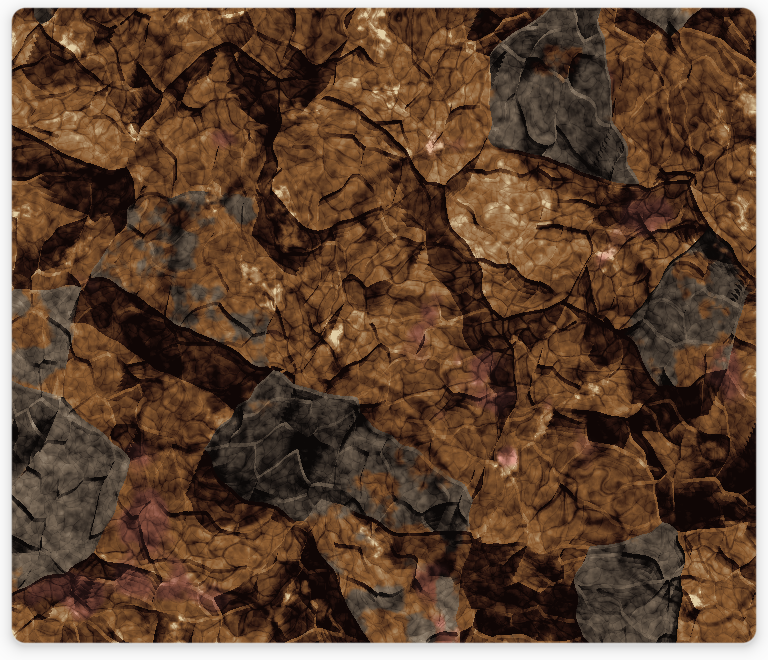
Reproduce this texture procedurally as a Shadertoy shader.

```glsl
const vec3 SOOT  = vec3(0.06, 0.025, 0.02);
const vec3 UMBER = vec3(0.15, 0.07, 0.05);
const vec3 BROWN = vec3(0.29, 0.17, 0.10);
const vec3 RUST  = vec3(0.42, 0.27, 0.15);
const vec3 OCHRE = vec3(0.55, 0.36, 0.19);
const vec3 SAND  = vec3(0.64, 0.50, 0.35);
const vec3 CREAM = vec3(0.88, 0.80, 0.64);
const vec3 PLUM  = vec3(0.37, 0.20, 0.20);
const vec3 PAGE  = vec3(0.99);
const vec2 LIGHT = vec2(0.39, 0.92);

float sat(float x) { return clamp(x, 0.0, 1.0); }

float hash(vec2 p) {
    return fract(sin(dot(p, vec2(127.1, 311.7))) * 43758.5);
}

float noise(vec2 p) {
    vec2 i = floor(p), f = fract(p);
    f = f * f * (3.0 - 2.0 * f);
    return mix(mix(hash(i), hash(i + vec2(1, 0)), f.x),
               mix(hash(i + vec2(0, 1)), hash(i + vec2(1, 1)), f.x), f.y);
}

float fbm(vec2 p) {
    float sum = 0.0, amp = 0.53;
    for (int i = 0; i < 4; i++) {
        sum += amp * noise(p);
        p = mat2(1.6, 1.2, -1.2, 1.6) * p + 5.3;
        amp *= 0.5;
    }
    return sum;
}

vec2 wobble(vec2 p) {
    return vec2(noise(p), noise(p + 31.7)) - 0.5;
}

// Voronoi: xy = offset from the seed, z = distance to the border, w = cell id
vec4 cells(vec2 p) {
    vec2 base = floor(p), offset = vec2(0), owner = base;
    float near = 9.0, next = 9.0;
    for (int y = -1; y <= 1; y++)
    for (int x = -1; x <= 1; x++) {
        vec2 c = base + vec2(x, y);
        vec2 d = p - c - vec2(hash(c), hash(c + 57.3));
        float r = length(d);
        if (r < near) { next = near; near = r; offset = d; owner = c; }
        else next = min(next, r);
    }
    return vec4(offset, next - near, hash(owner + 13.9));
}

vec2 fracture(vec2 p) {
    return p + 0.07 * wobble(p * 7.0) + 0.018 * wobble(p * 32.0);
}

// Height of one tilted, broken-off block
float block(vec4 c, float tilt) {
    float a = 43.0 * c.w;
    return c.w + tilt * dot(c.xy, vec2(cos(a), sin(a)));
}

float relief(vec2 p) {
    vec2 q = fracture(p);
    return 0.085 * block(cells(q * 5.5), 1.3)
         + 0.020 * block(cells(q * 17.0), 1.3)
         + 0.12 * noise(p * 3.1 + 4.0);
}

float castShadow(vec2 p, float h) {
    float cover = 0.0;
    for (int i = 1; i <= 10; i++) {
        float s = 0.0075 * float(i);
        cover = max(cover, relief(p + LIGHT * s) - h - 0.75 * s);
    }
    return smoothstep(0.0, 0.02, cover);
}

vec3 ramp(float t) {
    vec3 c = mix(UMBER, BROWN, sat(t));
    c = mix(c, RUST, sat(t - 1.0));
    c = mix(c, OCHRE, sat(t - 2.0));
    c = mix(c, SAND, sat(t - 3.0));
    c = mix(c, CREAM, sat(t - 4.0));
    return mix(c, SOOT, sat(-t));
}

// Plates parted by thin dark cracks, lit on the side facing the light
float plates(vec2 p, float crack) {
    vec4 c = cells(p);
    float gap = 1.0 - smoothstep(0.02, 0.16, c.z);
    return 0.9 * (c.w - 0.5) + 0.45 * dot(c.xy, LIGHT) - crack * gap;
}

vec3 rock(vec2 p) {
    vec2 q = fracture(p);
    vec2 f = q + 0.012 * wobble(p * 60.0);
    float h = relief(p);
    float slope = clamp((h - relief(p + LIGHT * 0.006)) / 0.006, -1.2, 1.0);
    float shadow = castShadow(p, h);
    float grain = fbm(p * 95.0) - 0.5;

    // Grey crusts on a few blocks, plum stains, pale crystals
    float grey = smoothstep(0.83, 0.86, cells(q * 5.5).w + 0.25 * (fbm(p * 22.0) - 0.5));
    float plum = smoothstep(0.64, 0.74, fbm(p * 9.0 + 20.0));
    vec4 gem = cells(f * 19.0 + 8.0);
    float pale = step(0.86, gem.w) * smoothstep(0.5, 0.1, length(gem.xy) - 0.7 * grain);

    // Tone as a position along the colour ramp
    float tone = 2.4 + 0.75 * slope + 3.0 * (fbm(p * 3.0 + 9.0) - 0.5) + 3.2 * grain;
    tone += (1.0 - 0.7 * grey) * plates(f * 31.0, 1.6 * noise(p * 12.0));
    tone += 0.5 * plates(f * 68.0, 1.0);
    tone += 2.0 * pale * (1.0 - grey) - 0.5 * grey;
    float crevice = abs(fbm(p * vec2(2.6, 3.4) + 2.0) - 0.5);
    tone -= 1.3 * (1.0 - smoothstep(0.004, 0.022, crevice));
    tone -= 2.1 * shadow;

    vec3 c = ramp(tone);
    float luma = dot(c, vec3(0.3, 0.59, 0.11));
    c = mix(c, luma * vec3(1.08, 1.0, 0.9), 0.8 * grey);
    return mix(c, PLUM * (0.35 + 2.4 * luma), 0.6 * plum * (1.0 - grey));
}

float roundBox(vec2 p, vec2 halfSize, float radius) {
    vec2 d = abs(p) - halfSize + radius;
    return length(max(d, 0.0)) + min(max(d.x, d.y), 0.0) - radius;
}

void mainImage(out vec4 fragColor, in vec2 fragCoord) {
    vec2 p = fragCoord / iResolution.y;
    vec2 centre = vec2(0.5 * iResolution.x / iResolution.y, 0.507);
    vec2 halfSize = vec2(centre.x - 0.018, 0.481);
    float px = 1.0 / iResolution.y;

    // Rounded card with a faint drop shadow on the page
    float card = roundBox(p - centre, halfSize, 0.021);
    float drop = roundBox(p - centre + vec2(0, 0.005), halfSize, 0.021);
    vec3 colour = PAGE * (1.0 - 0.14 * exp(-120.0 * max(drop, 0.0)));
    if (card < px) colour = mix(rock(p), colour, smoothstep(-px, px, card));
    fragColor = vec4(colour, 1.0);
}
```
